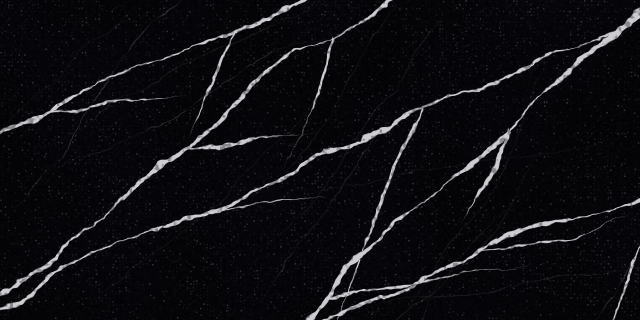
Give the GLSL for this texture, as a WebGL 2 fragment shader.

```glsl
#version 300 es
precision highp float;
// Polished black marble with ragged white diagonal veins, faint hairlines and fine specks.

#define VEIN_ANGLE 0.56
#define VEIN_COUNT 5
#define VEIN_SPACING 0.28
#define VEIN_TILT 0.13
#define VEIN_WIDTH 0.0050
#define WOBBLE 0.09
#define RAGGED 0.007
#define HAIR_COUNT 15
#define HAIR_WIDTH 0.0010
#define SPECK_CELLS 95.0
#define STONE_COLOR vec3(0.017, 0.017, 0.031)
#define VEIN_COLOR vec3(0.80, 0.80, 0.82)

uniform vec2 u_resolution;
out vec4 fragColor;

float hash(vec2 p) {
    return fract(sin(dot(p, vec2(127.1, 311.7))) * 43758.5453);
}

float noise(vec2 p) {
    vec2 cell = floor(p), f = fract(p);
    f = f * f * (3.0 - 2.0 * f);
    float low = mix(hash(cell), hash(cell + vec2(1, 0)), f.x);
    float high = mix(hash(cell + vec2(0, 1)), hash(cell + vec2(1, 1)), f.x);
    return mix(low, high, f.y);
}

// Pixel coverage of a strip with signed centre distance d and half width w.
float strip(float d, float w, float px) {
    float soft = 1.2 * px;
    return clamp((d + w) / soft + 0.5, 0.0, 1.0) - clamp((d - w) / soft + 0.5, 0.0, 1.0);
}

float veinOffset(float i) {
    return 0.45 - VEIN_SPACING * i + 0.05 * (hash(vec2(i, 3.7)) - 0.5);
}

// Middle of the visible run of a vein, measured along the vein direction.
float veinMiddle(float i) {
    return 1.05 - 0.75 * veinOffset(i);
}

float wander(float u, float seed) {
    return WOBBLE * (noise(vec2(u * 2.6, seed)) - 0.5)
         + 0.3 * WOBBLE * (noise(vec2(u * 9.0, seed + 5.0)) - 0.5);
}

float veinPath(float u, float i) {
    float tilt = VEIN_TILT * (2.0 * mod(i, 2.0) - 1.0) + 0.08 * (hash(vec2(i, 8.1)) - 0.5);
    return veinOffset(i) + tilt * (u - veinMiddle(i)) + wander(u, i * 7.0 + 1.0);
}

// Swelling, ragged half width along a vein.
float veinWidth(float u, float seed) {
    float swell = 0.25 + 1.5 * noise(vec2(u * 4.5, seed + 20.0));
    float chips = 0.55 + 0.9 * noise(vec2(u * 48.0, seed + 40.0));
    return VEIN_WIDTH * swell * chips;
}

// Side vein leaving main vein i; k = 0 runs forward, k = 1 runs back more steeply.
float branch(vec2 q, float i, float k, float px) {
    float seed = i * 2.0 + k + 60.0;
    float direction = 1.0 - 2.0 * k;
    float root = veinMiddle(i) + mix(-0.3, 0.4, k) + 0.3 * (hash(vec2(seed, 1.3)) - 0.5);
    float reach = mix(0.28, 0.68, hash(vec2(seed, 2.9)));
    float slope = mix(0.42, 0.68, k) + 0.12 * (hash(vec2(seed, 4.1)) - 0.5);
    float t = (q.x - root) * direction;
    float path = veinPath(root, i) - slope * t + wander(q.x, seed) - wander(root, seed);
    float taper = 1.0 - smoothstep(0.35 * reach, reach, t);
    float w = 0.75 * veinWidth(q.x, seed) * taper;
    return strip((q.y - path) / sqrt(1.0 + slope * slope), w, px) * smoothstep(-px, px, t);
}

// Faint broken crack crossing the stone at its own angle.
float hairline(vec2 q, float i, float px) {
    float seed = i + 100.0;
    float offset = mix(-0.95, 0.75, (i + hash(vec2(seed, 1.7))) / float(HAIR_COUNT));
    float middle = 1.05 - 0.75 * offset + 0.8 * (hash(vec2(seed, 2.3)) - 0.5);
    float slope = 1.1 * (hash(vec2(seed, 3.1)) - 0.42);
    float t = q.x - middle;
    float d = (q.y - offset - slope * t - wander(q.x, seed)) / sqrt(1.0 + slope * slope);
    float reach = mix(0.25, 0.65, hash(vec2(seed, 5.9)));
    float fade = 1.0 - smoothstep(0.5 * reach, reach, abs(t));
    float broken = smoothstep(0.2, 0.75, noise(vec2(q.x * 22.0, seed)));
    return strip(d, HAIR_WIDTH, px) * fade * mix(0.15, 0.6, broken * hash(vec2(seed, 6.7)));
}

// Small pale mineral dots, one at most per cell.
float specks(vec2 p, float px) {
    vec2 g = p * SPECK_CELLS, cell = floor(g);
    vec2 centre = 0.25 + 0.5 * vec2(hash(cell + 11.0), hash(cell + 23.0));
    float d = length(fract(g) - centre) / SPECK_CELLS;
    float dot1 = 1.0 - smoothstep(0.0008, 0.0012 + px, d);
    float shown = step(hash(cell + 37.0), 0.15 + 0.3 * noise(p * 6.0));
    return dot1 * shown * mix(0.04, 0.2, pow(hash(cell + 51.0), 3.0));
}

void main() {
    float px = 1.0 / u_resolution.y;
    vec2 p = gl_FragCoord.xy * px;
    float c = cos(VEIN_ANGLE), s = sin(VEIN_ANGLE);
    vec2 q = vec2(c * p.x + s * p.y, c * p.y - s * p.x);

    // Fine jitter roughens every vein edge
    q.y += RAGGED * (noise(p * 38.0) - 0.5) + 0.6 * RAGGED * (noise(p * 95.0 + 9.0) - 0.5);

    // Main veins and their side veins
    float vein = 0.0;
    for (int n = 0; n < VEIN_COUNT; n++) {
        float i = float(n);
        vein = max(vein, strip(q.y - veinPath(q.x, i), veinWidth(q.x, i), px));
        vein = max(vein, max(branch(q, i, 0.0, px), branch(q, i, 1.0, px)));
    }
    vein *= mix(0.65, 1.0, smoothstep(0.15, 0.5, noise(p * 110.0)));

    // Hairline cracks
    float hair = 0.0;
    for (int n = 0; n < HAIR_COUNT; n++) hair = max(hair, hairline(q, float(n), px));

    // Stone body with soft clouds and grain
    vec3 color = STONE_COLOR * (0.75 + 0.5 * noise(p * 5.0));
    color += 0.022 * (noise(p * 210.0) - 0.4) + specks(p, px) * vec3(0.95, 0.92, 1.0);
    color = mix(color, VEIN_COLOR, max(vein, 0.5 * hair));
    fragColor = vec4(max(color, 0.0), 1.0);
}
```
